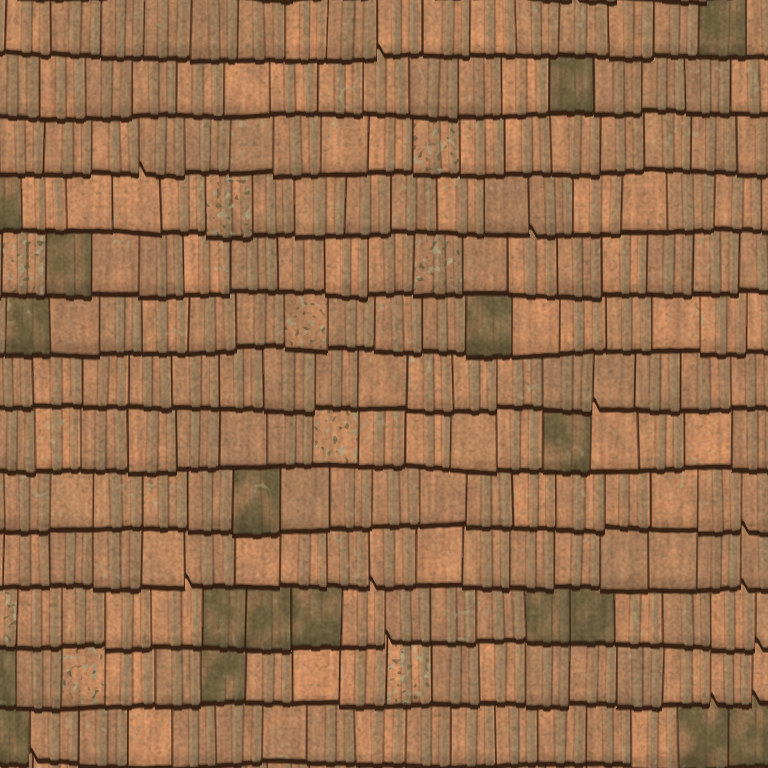
Reproduce this texture procedurally as a WebGL 1 fragment shader.

```glsl
precision highp float;
// Weathered clay roof: overlapping courses of ribbed tiles with ragged lower edges.
// Three neighbouring courses are composited from the lowest to the uppermost, each
// casting a shadow on the one below; hashes and gradient noise vary tone, moss and lichen.

uniform vec2 u_resolution;

#define COURSES 13.0
#define COLUMNS 16.6
#define SHADOW_DEPTH 0.105
#define EDGE_JITTER 0.09
#define JOINT_WIDTH 0.022
#define ORANGE vec3(0.80, 0.555, 0.385)
#define CLAY vec3(0.65, 0.475, 0.345)
#define OLIVE vec3(0.54, 0.445, 0.33)
#define MOSS vec3(0.40, 0.35, 0.235)
#define LICHEN vec3(0.66, 0.61, 0.47)
#define DARK vec3(0.19, 0.11, 0.06)

float hash(vec2 p) {
  return fract(sin(dot(p, vec2(127.1, 311.7))) * 43758.55);
}

vec2 gradient(vec2 cell) {
  float angle = 6.2832 * hash(cell);
  return vec2(cos(angle), sin(angle));
}

// Gradient noise, roughly -0.7 to 0.7
float noise(vec2 p) {
  vec2 i = floor(p), f = fract(p);
  vec2 w = f * f * f * (f * (f * 6.0 - 15.0) + 10.0);
  vec2 e = vec2(1.0, 0.0);
  float low = mix(dot(gradient(i), f), dot(gradient(i + e), f - e), w.x);
  float high = mix(dot(gradient(i + e.yx), f - e.yx), dot(gradient(i + 1.0), f - 1.0), w.x);
  return mix(low, high, w.y);
}

// Soft-edged strip between a and b
float strip(float x, float a, float b, float soft) {
  return smoothstep(a - soft, a + soft, x) * (1.0 - smoothstep(b - soft, b + soft, x));
}

// Two raised ribs across a tile
float ribs(float x, float soft) {
  return strip(x, 0.38, 0.56, soft) + strip(x, 0.79, 0.96, soft);
}

// Surface of one tile; x runs across it, v down it, p is the canvas position
vec3 tileColor(vec2 id, float x, float v, float ribbed, vec2 p, float soft) {
  float tone = hash(id + 3.1);
  float mottle = noise(p * vec2(34.0, 26.0) + id.y * 5.3);
  float streak = noise(vec2(p.x * 150.0, p.y * 12.0 + id.y * 9.7));
  float grain = noise(p * 210.0) + 0.6 * noise(p * 105.0 + 7.0);

  // Fired clay, weathered greyer on the ribs
  vec3 color = mix(CLAY, ORANGE, clamp(tone * 0.9 + mottle * 0.7 + 0.1 * (1.0 - ribbed), 0.0, 1.0));
  color = mix(color, OLIVE, 0.28 * smoothstep(0.45, 1.0, hash(id + 8.4)));
  float rib = ribs(x, soft) * ribbed;
  color = mix(color, OLIVE * 1.04, rib * clamp(0.72 + streak, 0.25, 0.95));

  // Lit left flanks and dark grooves beside the ribs
  float lit = strip(x, 0.39, 0.43, soft) + strip(x, 0.80, 0.84, soft);
  float groove = strip(x, 0.56, 0.60, soft) + 0.55 * strip(x, 0.33, 0.36, soft)
               + 0.5 * strip(x, 0.74, 0.77, soft);
  color *= 1.0 + ribbed * (0.09 * lit - 0.32 * groove);

  // A few mossy tiles, lichen spots and heavily crusted tiles
  float mossy = step(0.925, hash(id + 17.3));
  color = mix(color, MOSS, mossy * clamp(0.75 + mottle, 0.0, 0.95));
  float crusted = step(0.965, hash(id + 29.7));
  float patches = smoothstep(0.12, 0.45, noise(p * 13.0 + 4.7));
  float spots = smoothstep(0.18, 0.42, noise(p * vec2(115.0, 85.0) + 2.3));
  color = mix(color, LICHEN, spots * max(0.85 * crusted, 0.12 + 0.45 * patches));
  float pits = smoothstep(0.22, 0.45, noise(p * 125.0 + 31.0));
  color = mix(color, MOSS, pits * (0.22 + 0.5 * crusted));

  // Grain and a slightly dirtier lower end
  color *= 1.0 + 0.13 * grain + 0.13 * streak;
  return color * (1.0 - 0.13 * smoothstep(0.78, 1.0, v));
}

void main() {
  vec2 p = gl_FragCoord.xy / u_resolution;
  float down = (1.0 - p.y) * COURSES + 0.09;
  float softX = 0.8 * COLUMNS / u_resolution.x;
  float softY = 0.8 * COURSES / u_resolution.y;
  vec3 color = DARK;

  for (int k = 0; k < 3; k++) {
    float course = floor(down) + 1.0 - float(k);
    float v = down - course;

    // Uneven columns, each course shifted and gently skewed
    float across = p.x * COLUMNS + hash(vec2(course, 5.0));
    across += 0.16 * noise(vec2(across * 0.8, course * 3.37))
            + 0.09 * (v - 0.5) * noise(vec2(across * 1.3, course * 2.71 + 0.4));
    vec2 id = vec2(floor(across), course);
    float x = fract(across);
    float ribbed = step(0.14, hash(id + 41.9));
    float profileX = x + 0.06 * (hash(id + 12.6) - 0.5);

    // Lower edge: sagging course, offset and tilted tile, ribs, broken corner
    float edge = 1.0 + 0.14 * noise(vec2(p.x * 4.0, course * 1.73 + 0.5));
    edge += EDGE_JITTER * (hash(id + 6.2) - 0.5 + (hash(id + 9.8) - 0.5) * (x - 0.5));
    edge += 0.025 * ribbed * ribs(profileX, softX) + 0.015 * noise(p * 90.0);
    edge -= 0.17 * step(0.93, hash(id + 23.5)) * (1.0 - smoothstep(0.02, 0.18, x));
    float inside = edge - v;

    // Shadow on the course beneath, then the tile with its side joints
    color = mix(color, DARK, 0.95 * smoothstep(-SHADOW_DEPTH, -0.5 * SHADOW_DEPTH, inside));
    vec3 tile = tileColor(id, profileX, v, ribbed, p, softX + 0.008);
    float jointDistance = min(x, 1.0 - x);
    float joint = 1.0 - smoothstep(JOINT_WIDTH - softX, JOINT_WIDTH + softX, jointDistance);
    tile = mix(tile, DARK, joint * (0.5 + 0.4 * hash(id.yx + 2.0)));
    tile *= 1.0 - 0.3 * (1.0 - smoothstep(0.0, 0.045, inside));
    color = mix(color, tile, smoothstep(-softY, softY, inside));
  }
  gl_FragColor = vec4(clamp(color, 0.0, 1.0), 1.0);
}
```
